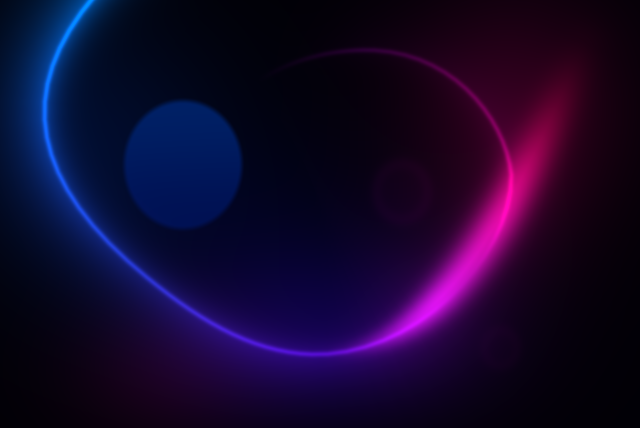
A Shadertoy shader for this background:

```glsl
// Dark backdrop with a glowing neon loop, a magenta light sweep and faint discs.
#define LINE_WIDTH 0.0065
#define LINE_GAIN 0.48
#define GLOW_OUTER 0.070
#define GLOW_INNER 0.034
#define SWEEP_WIDTH 0.050
#define SWEEP_GAIN 0.82
#define HAZE_GAIN 0.30
#define HAZE_REACH 0.110
#define DISC_SQUASH 0.915
#define LOOP_STEPS 80
#define SWEEP_STEPS 24

// Chained cubic control points: each span shares its last point with the next.
const vec2 LOOP_POINTS[16] = vec2[16](
    vec2(0.215, 1.000), vec2(0.035, 0.780), vec2(0.080, 0.570),
    vec2(0.342, 0.355), vec2(0.472, 0.248), vec2(0.600, 0.172),
    vec2(0.742, 0.172), vec2(0.970, 0.172), vec2(1.197, 0.390),
    vec2(1.197, 0.590), vec2(1.185, 0.720), vec2(1.060, 0.883),
    vec2(0.859, 0.883), vec2(0.770, 0.883), vec2(0.680, 0.860),
    vec2(0.605, 0.810));

// Line colour and glow strength at the joints of the spans.
const vec4 LOOP_COLORS[6] = vec4[6](
    vec4(0.00, 0.52, 1.00, 0.62), vec4(0.15, 0.20, 0.74, 0.45),
    vec4(0.32, 0.05, 0.66, 0.40), vec4(0.60, 0.00, 0.42, 0.22),
    vec4(0.24, 0.00, 0.28, 0.12), vec4(0.00));

vec2 cubic(vec2 a, vec2 b, vec2 c, vec2 d, float t) {
    float u = 1.0 - t;
    return u * u * u * a + 3.0 * u * t * (u * b + t * c) + t * t * t * d;
}

vec2 loopPoint(float s) {
    int span = int(clamp(floor(s), 0.0, 4.0));
    int k = span * 3;
    return cubic(LOOP_POINTS[k], LOOP_POINTS[k + 1], LOOP_POINTS[k + 2],
                 LOOP_POINTS[k + 3], s - float(span));
}

vec2 sweepPoint(float t) {
    return cubic(vec2(0.74, 0.172), vec2(1.03, 0.18),
                 vec2(1.17, 0.45), vec2(1.37, 0.90), t);
}

// Distance to a segment, position along it, and side (positive on the left).
vec3 segment(vec2 p, vec2 a, vec2 b) {
    vec2 ab = b - a, ap = p - a;
    float h = clamp(dot(ap, ab) / dot(ab, ab), 0.0, 1.0);
    return vec3(length(ap - h * ab), h, ab.x * ap.y - ab.y * ap.x);
}

float blob(vec2 p, vec2 center, vec2 radius) {
    vec2 q = (p - center) / radius;
    return exp(-dot(q, q));
}

vec3 backdrop(vec2 p) {
    vec3 color = vec3(0.003, 0.000, 0.020);
    color += vec3(0.045, 0.005, 0.210) * blob(p, vec2(0.76, 0.22), vec2(0.34, 0.20));
    color += vec3(0.000, 0.045, 0.140) * blob(p, vec2(0.22, 0.66), vec2(0.30, 0.32));
    color += vec3(0.000, 0.005, 0.070) * blob(p, vec2(0.62, 0.45), vec2(0.34, 0.28));
    color += vec3(0.090, 0.000, 0.045) * blob(p, vec2(0.40, 0.13), vec2(0.24, 0.17));
    color += vec3(0.140, 0.000, 0.070) * blob(p, vec2(1.21, 0.78), vec2(0.26, 0.26));
    return color;
}

vec3 neonLoop(vec2 p) {
    const float START = -0.15;
    float stride = (5.0 - START) / float(LOOP_STEPS);
    vec3 nearest = vec3(1e3, 0.0, 0.0);
    vec2 a = loopPoint(START);
    for (int i = 0; i < LOOP_STEPS; i++) {
        float s = START + stride * float(i);
        vec2 b = loopPoint(s + stride);
        vec3 hit = segment(p, a, b);
        if (hit.x < nearest.x) nearest = vec3(hit.x, s + stride * hit.y, hit.z);
        a = b;
    }
    float s = clamp(nearest.y, 0.0, 4.999);
    int joint = int(s);
    vec4 tint = mix(LOOP_COLORS[joint], LOOP_COLORS[joint + 1], fract(s));
    // The line dissolves where the sweep takes over
    float dissolve = 1.0 - 0.9 * exp(-pow((s - 2.58) / 0.3, 2.0));
    float reach = mix(GLOW_OUTER, GLOW_INNER, smoothstep(-1e-5, 1e-5, nearest.z));
    float core = LINE_GAIN * exp(-pow(nearest.x / LINE_WIDTH, 2.0));
    return tint.rgb * dissolve * (core + tint.a * exp(-nearest.x / reach));
}

vec3 lightSweep(vec2 p) {
    vec2 nearest = vec2(1e3, 0.0);
    vec2 a = sweepPoint(0.0);
    for (int i = 0; i < SWEEP_STEPS; i++) {
        vec2 b = sweepPoint(float(i + 1) / float(SWEEP_STEPS));
        vec3 hit = segment(p, a, b);
        if (hit.x < nearest.x) nearest = vec2(hit.x, (float(i) + hit.y) / float(SWEEP_STEPS));
        a = b;
    }
    float t = nearest.y;
    float fade = smoothstep(0.0, 0.42, t) * (1.0 - smoothstep(0.6, 1.05, t));
    float width = SWEEP_WIDTH * mix(0.35, 1.0, smoothstep(0.0, 0.6, t));
    vec3 tint = mix(vec3(0.74, 0.06, 0.70), vec3(0.68, 0.0, 0.22), smoothstep(0.35, 1.0, t));
    float body = SWEEP_GAIN * exp(-pow(nearest.x / width, 2.0));
    return tint * fade * (body + HAZE_GAIN * exp(-nearest.x / HAZE_REACH));
}

// Soft disc fill in x and rim light in y.
vec2 disc(vec2 p, vec2 center, float radius, float softness) {
    float d = length((p - center) / vec2(DISC_SQUASH, 1.0)) - radius;
    return vec2(1.0 - smoothstep(-softness, softness, d), exp(-pow(d / softness, 2.0)));
}

void mainImage(out vec4 fragColor, in vec2 fragCoord) {
    vec2 p = (fragCoord - 0.5 * iResolution.xy) / iResolution.y + vec2(0.75, 0.5);
    vec3 color = backdrop(p);

    // Blue disc, brighter towards its top, and two faint purple bubbles
    vec2 blue = disc(p, vec2(0.430, 0.615), 0.150, 0.009);
    vec3 blueFill = mix(vec3(0.0, 0.070, 0.34), vec3(0.0, 0.135, 0.42), smoothstep(0.47, 0.77, p.y));
    color = mix(color, blueFill, 0.92 * blue.x);
    vec2 bubble = disc(p, vec2(0.942, 0.552), 0.068, 0.017);
    vec2 smallBubble = disc(p, vec2(1.172, 0.187), 0.044, 0.015);
    color += vec3(0.040, 0.0, 0.035) * (0.5 * bubble.x + 0.6 * bubble.y);
    color += vec3(0.025, 0.0, 0.020) * (0.5 * smallBubble.x + 0.6 * smallBubble.y);

    color += neonLoop(p) + lightSweep(p);
    fragColor = vec4(clamp(color, 0.0, 1.0), 1.0);
}
```
